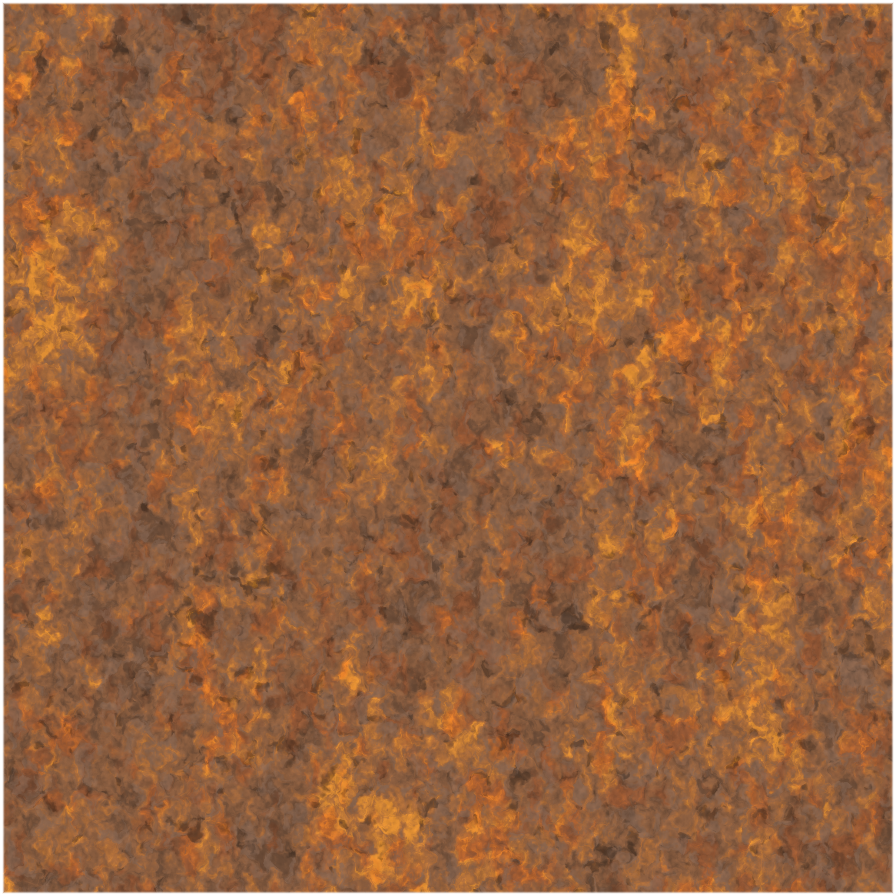
This texture is drawn by a WebGL 1 fragment shader. Its source:

```glsl
precision highp float;

uniform vec2 u_resolution;

float hash(vec2 cell) {
  vec3 q = fract(cell.xyx * vec3(0.1031, 0.1030, 0.0973));
  q += dot(q, q.yzx + 33.33);
  return fract((q.x + q.y) * q.z);
}

float noise(vec2 p) {
  vec2 cell = floor(p);
  vec2 f = fract(p);
  f = f * f * (3.0 - 2.0 * f);
  float low = mix(hash(cell), hash(cell + vec2(1.0, 0.0)), f.x);
  float high = mix(hash(cell + vec2(0.0, 1.0)), hash(cell + 1.0), f.x);
  return mix(low, high, f.y);
}

// Four octaves, rotated between steps to hide the lattice
float fbm(vec2 p) {
  float sum = 0.0;
  float weight = 0.533;
  for (int i = 0; i < 4; i++) {
    sum += weight * noise(p);
    p = mat2(1.92, 0.56, -0.56, 1.92) * p + 17.3;
    weight *= 0.5;
  }
  return sum;
}

// Dark crust through brown and rust to bright orange
vec3 rustColor(float level) {
  vec3 color = mix(vec3(0.42, 0.295, 0.215), vec3(0.55, 0.37, 0.25), smoothstep(0.14, 0.50, level));
  color = mix(color, vec3(0.66, 0.415, 0.225), smoothstep(0.46, 0.70, level));
  return mix(color, vec3(0.88, 0.56, 0.20), smoothstep(0.64, 0.98, level));
}

void main() {
  vec2 p = gl_FragCoord.xy / u_resolution;
  vec2 warp = vec2(fbm(p * 70.0 + 3.1), fbm(p * 70.0 + 61.7)) - 0.5;

  // Vertical stains, ragged blotches and fine grain
  float stain = fbm(p * vec2(13.0, 3.0) + 5.0 + warp * 0.2) - 0.5;
  float blotch = fbm(p * vec2(38.0, 24.0) + 40.0 + warp * 1.6) - 0.5;
  float grain = fbm(p * vec2(105.0, 80.0) + 90.0 + warp * 2.5) - 0.5;
  float speck = noise(p * vec2(270.0, 230.0) + 11.0) - 0.5;
  float level = 0.51 + 0.50 * stain + 0.68 * blotch + 0.72 * grain + 0.08 * speck;

  // Thin curling veins of brighter rust
  float ridge = 1.0 - abs(2.0 * fbm(p * vec2(75.0, 58.0) + 130.0 + warp * 2.0) - 1.0);
  level += 0.08 * smoothstep(0.82, 1.0, ridge) * smoothstep(-0.10, 0.15, blotch + stain);
  vec3 color = rustColor(level);

  // Reddish tint and grey mineral flecks
  float red = smoothstep(0.46, 0.74, fbm(p * vec2(52.0, 36.0) + 170.0 + warp));
  color = mix(color, color * vec3(1.04, 0.91, 0.82), red);
  float grey = smoothstep(0.48, 0.72, fbm(p * vec2(90.0, 75.0) + 210.0 + warp * 2.0));
  color = mix(color, vec3(0.53, 0.41, 0.34), 0.55 * grey * (1.0 - smoothstep(0.5, 0.75, level)));

  // Small dark pits and surface roughness
  float pit = smoothstep(0.64, 0.82, fbm(p * vec2(68.0, 60.0) + 260.0 + warp));
  color *= 1.0 - 0.28 * pit;
  color *= 1.0 + 0.18 * (fbm(p * vec2(140.0, 120.0) + 310.0) - 0.5) + 0.08 * speck;

  // Narrow white margin
  vec2 inset = min(p, 1.0 - p);
  float inside = smoothstep(0.0022, 0.0058, min(inset.x, inset.y));
  gl_FragColor = vec4(mix(vec3(1.0), color, inside), 1.0);
}
```
